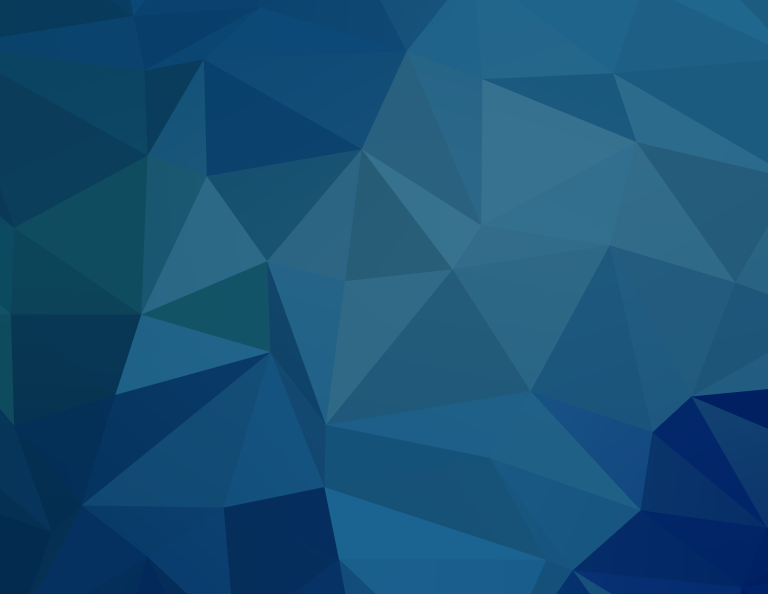
Give the GLSL for this background, as a Shadertoy shader.

```glsl
vec3 hash3(vec2 p) {
    vec3 q = fract(vec3(p.xyx) * vec3(0.1031, 0.1030, 0.0973) + 0.37);
    q += dot(q, q.yxz + 33.33);
    return fract((q.xxy + q.yzz) * q.zyx);
}

float cross2(vec2 a, vec2 b) {
    return a.x * b.y - a.y * b.x;
}

float area(vec2 a, vec2 b, vec2 c) {
    return cross2(b - a, c - a);
}

// Corner of the irregular mesh, in canvas heights
vec2 meshVertex(vec2 cell) {
    vec2 jitter = (hash3(cell + 41.0).xy - 0.5) * 0.88;
    return (cell + jitter) / vec2(4.8, 5.8);
}

// Smooth blend of tones placed across the canvas
vec3 toneField(vec2 uv) {
    const vec2 spots[12] = vec2[12](
        vec2(0.05, 0.88), vec2(0.13, 0.57), vec2(0.11, 0.15), vec2(0.29, 0.08),
        vec2(0.30, 0.90), vec2(0.45, 0.28), vec2(0.65, 0.12), vec2(0.98, 0.10),
        vec2(0.50, 0.58), vec2(0.72, 0.66), vec2(0.84, 0.94), vec2(0.88, 0.42));
    const vec3 tones[12] = vec3[12](
        vec3(0.03, 0.22, 0.34), vec3(0.06, 0.31, 0.39), vec3(0.02, 0.19, 0.32), vec3(0.01, 0.17, 0.38),
        vec3(0.04, 0.27, 0.45), vec3(0.10, 0.35, 0.51), vec3(0.10, 0.36, 0.52), vec3(0.00, 0.13, 0.40),
        vec3(0.19, 0.41, 0.52), vec3(0.21, 0.43, 0.54), vec3(0.11, 0.37, 0.52), vec3(0.14, 0.38, 0.52));
    vec4 sum = vec4(0.0);
    for (int i = 0; i < 12; i++) {
        vec2 d = uv - spots[i];
        sum += vec4(tones[i], 1.0) * exp(-38.0 * dot(d, d));
    }
    return sum.rgb / max(sum.a, 1e-9);
}

// Signed distance to the line a-b, positive on its left
float edge(vec2 p, vec2 a, vec2 b) {
    return cross2(b - a, p - a) / max(length(b - a), 1e-4);
}

// Facet colour weighted by its antialiased coverage
vec4 facet(vec2 p, vec2 a, vec2 b, vec2 c, vec2 id) {
    float inside = min(edge(p, a, b), min(edge(p, b, c), edge(p, c, a)));
    float coverage = clamp(0.5 + inside * iResolution.y, 0.0, 1.0);
    if (coverage <= 0.0) return vec4(0.0);

    vec3 rnd = hash3(id * 1.7 + 83.0);
    vec2 centre = (a + b + c) / 3.0;
    vec2 samplePos = mix(centre, p, 0.15) * iResolution.y / iResolution.xy;
    vec3 colour = toneField(samplePos + (rnd.xy - 0.5) * 0.24);
    colour *= mix(0.90, 1.10, rnd.z);
    colour += vec3(-0.012, 0.0, 0.016) * (rnd.x - rnd.z);
    return vec4(colour, 1.0) * coverage;
}

void mainImage(out vec4 fragColor, in vec2 fragCoord) {
    vec2 p = fragCoord / iResolution.y;
    vec2 home = floor(p * vec2(4.8, 5.8));
    vec4 sum = vec4(0.0);

    // Split each nearby quad along one of its valid diagonals
    for (int y = -1; y <= 1; y++)
    for (int x = -1; x <= 1; x++) {
        vec2 cell = home + vec2(x, y);
        vec2 a = meshVertex(cell);
        vec2 b = meshVertex(cell + vec2(1, 0));
        vec2 c = meshVertex(cell + vec2(1, 1));
        vec2 d = meshVertex(cell + vec2(0, 1));
        float rising = min(area(a, b, c), area(a, c, d));
        float falling = min(area(a, b, d), area(b, c, d));
        if (rising > falling * mix(0.3, 2.5, hash3(cell + 17.0).x)) {
            sum += facet(p, a, b, c, cell);
            sum += facet(p, a, c, d, cell + 0.5);
        } else {
            sum += facet(p, a, b, d, cell);
            sum += facet(p, b, c, d, cell + 0.5);
        }
    }

    vec3 colour = sum.a > 0.0 ? sum.rgb / sum.a : toneField(fragCoord / iResolution.xy);
    fragColor = vec4(clamp(colour, 0.0, 1.0), 1.0);
}
```
